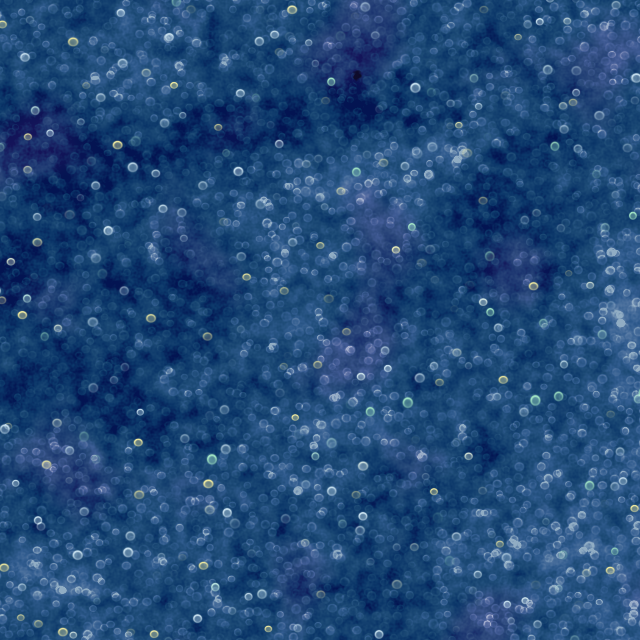
A Shadertoy shader for this texture:

```glsl
// Blue glitter out of focus: crowded small rings of light over mottled blue.
// Gradient noise and jittered ring layers add up to one tone that indexes a
// colour ramp; sparse tinted sparkles and a few dark specks lie on top.

const vec3 RAMP[6] = vec3[6](
    vec3(0.01, 0.08, 0.32), vec3(0.04, 0.21, 0.41), vec3(0.11, 0.29, 0.46),
    vec3(0.19, 0.36, 0.56), vec3(0.32, 0.46, 0.63), vec3(0.57, 0.68, 0.77));
const vec3 SILVER = vec3(0.76, 0.86, 0.92);
const vec3 GOLD = vec3(0.92, 0.90, 0.62);
const vec3 MINT = vec3(0.62, 0.88, 0.76);
const vec3 MAUVE = vec3(0.07, 0.00, 0.03);
const vec3 SPECK = vec3(0.05, 0.03, 0.14);

vec3 hash3(vec2 p) {
    vec3 q = fract(p.xyx * vec3(0.1031, 0.1030, 0.0973));
    q += dot(q, q.yxz + 33.33);
    return fract((q.xxy + q.yzz) * q.zyx);
}

float cornerSlope(vec2 cell, vec2 offset) {
    return dot(hash3(cell + 71.0).xy * 2.0 - 1.0, offset);
}

// Gradient noise, roughly -0.7 to 0.7
float noise(vec2 p) {
    vec2 i = floor(p), f = p - i;
    vec2 u = f * f * f * (f * (f * 6.0 - 15.0) + 10.0);
    vec2 e = vec2(1.0, 0.0);
    float low = mix(cornerSlope(i, f), cornerSlope(i + e.xy, f - e.xy), u.x);
    float high = mix(cornerSlope(i + e.yx, f - e.yx), cornerSlope(i + e.xx, f - e.xx), u.x);
    return mix(low, high, u.y);
}

// Disc with a bright rim, strongest toward the light
float ring(vec2 p, float radius, float fill) {
    float d = length(p) / radius;
    float disc = 1.0 - smoothstep(0.75, 1.1, d);
    float rim = exp(-pow((d - 0.80) / 0.21, 2.0));
    float lit = 0.62 + 0.38 * dot(p / (length(p) + 1e-4), vec2(-0.25, 0.97));
    return fill * disc + (1.0 - 0.5 * fill) * rim * lit;
}

// Jittered rings; returns total light and the tint number of the strongest
vec2 ringLayer(vec2 uv, float cells, float radius, float density, float falloff, float fill, float seed) {
    vec2 p = uv * cells, home = floor(p);
    float light = 0.0, best = 0.0, tint = 0.0;
    for (int y = -1; y <= 1; y++)
    for (int x = -1; x <= 1; x++) {
        vec2 cell = home + vec2(x, y);
        vec3 place = hash3(cell + seed);
        vec3 look = hash3(cell + seed + 137.0);
        vec2 offset = p - cell - place.xy;
        offset.y *= mix(0.95, 1.2, look.z);
        float size = radius * cells * mix(0.72, 1.05, look.x);
        float strength = step(place.z, density) * pow(look.y, falloff);
        float glow = strength * ring(offset, size, fill);
        light += glow;
        if (glow > best) { best = glow; tint = look.z; }
    }
    return vec2(light, tint);
}

// Few ragged dark flakes
float specks(vec2 uv, float cells, float radius, float density) {
    vec2 p = uv * cells, cell = floor(p);
    vec3 h = hash3(cell + 19.0);
    float d = length(p - cell - mix(vec2(0.2), vec2(0.8), h.xy)) / cells;
    d += 0.006 * noise(uv * 150.0);
    return step(h.z, density) * (1.0 - smoothstep(0.5 * radius, radius, d));
}

vec3 rampColor(float tone) {
    vec3 color = RAMP[0];
    for (int i = 1; i < 6; i++)
        color = mix(color, RAMP[i], clamp(tone * 5.0 - float(i - 1), 0.0, 1.0));
    return color;
}

void mainImage(out vec4 fragColor, in vec2 fragCoord) {
    vec2 uv = fragCoord / iResolution.y;

    // Broad light and shade, slightly drawn out sideways
    vec2 drift = mat2(0.97, -0.22, 0.22, 0.97) * uv * vec2(0.8, 1.25);
    float broad = 0.42 * noise(drift * 3.2 + 4.0) + 0.30 * noise(drift * 7.5 + 9.0);
    broad += 0.15 * (uv.x - 0.5) - 0.15 * (uv.y - 0.5);

    // Soft clumps and fine grain
    float clumps = 0.30 * noise(uv * 19.0) + 0.34 * noise(uv * 44.0 + 3.0);
    float grain = 0.10 * noise(uv * 120.0) + 0.13 * noise(uv * 230.0);

    // Crowded faint rings, thinner in the shade
    float crowd = 0.0;
    for (int i = 0; i < 3; i++) {
        float layer = float(i);
        crowd += ringLayer(uv, 43.0 + 7.0 * layer, 0.0082, 0.85, 2.4, 0.6, 31.0 * layer + 5.0).x;
    }
    crowd *= mix(0.5, 1.15, smoothstep(-0.25, 0.2, broad + 0.5 * clumps));
    float tone = 0.31 + broad + clumps + grain + 0.36 * crowd;
    vec3 color = rampColor(tone);
    color += MAUVE * smoothstep(0.05, 0.4, noise(uv * 6.0 + 27.0) + 0.3 * clumps);

    // Sharp sparkles, mostly silver with some gold and mint
    vec2 sparkle = ringLayer(uv, 27.0, 0.0083, 0.42, 1.1, 0.42, 211.0);
    vec3 tint = mix(SILVER, GOLD, smoothstep(0.60, 0.85, sparkle.y + 0.15 * (0.5 - uv.y)));
    tint = mix(tint, MINT, 1.0 - smoothstep(0.10, 0.20, sparkle.y));
    color = mix(color, tint, clamp(sparkle.x, 0.0, 1.0));

    color = mix(color, SPECK, 0.9 * specks(uv, 6.0, 0.009, 0.12));
    fragColor = vec4(clamp(color, 0.0, 1.0), 1.0);
}
```
